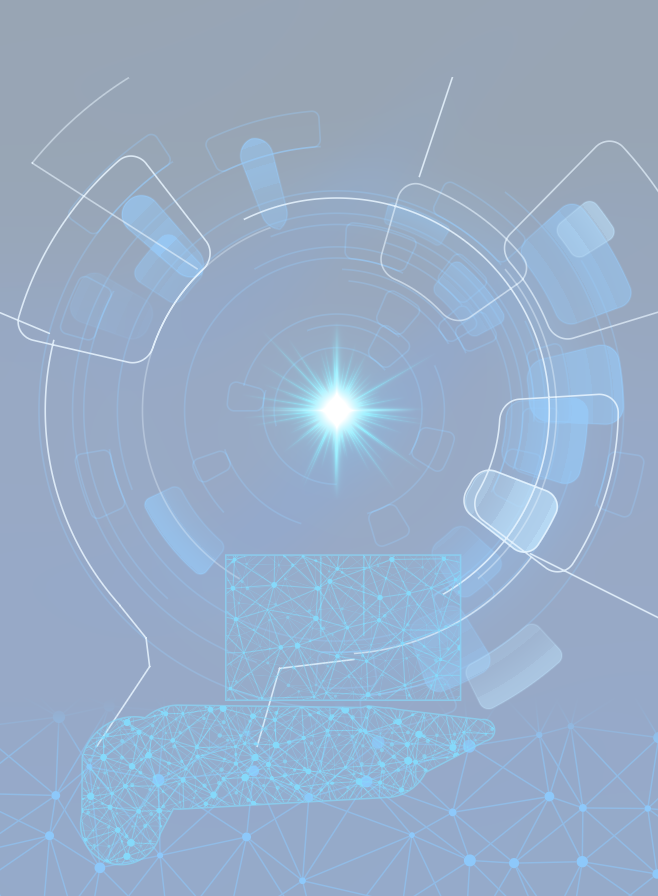
A Shadertoy shader for this background:

```glsl
// A pale blue technology backdrop: a star burst inside broken rings and glass panes,
// above a wire-mesh box on a mesh hand and a floor of linked nodes.
// Panes are rounded boxes in polar space; meshes join jittered grid points.

const vec3 SKY_TOP = vec3(.597, .648, .705);
const vec3 SKY_MID = vec3(.598, .663, .77);
const vec3 SKY_LOW = vec3(.585, .665, .79);
const vec3 HAZE = vec3(.53, .66, .87);
const vec3 GLASS = vec3(.59, .79, .97);
const vec3 PALE_GLASS = vec3(.74, .88, .98);
const vec3 LINE = vec3(.91, .96, 1);
const vec3 MESH = vec3(.52, .86, .99);
const vec3 FLOOR = vec3(.55, .79, .99);
const vec3 FLARE = vec3(.55, .93, 1);
const vec2 STAR = vec2(.376, .542); // in canvas heights
const float LINE_W = .0009, SKY_LIMIT = .914, RAYS = 60., RINGS = 22.;

vec2 p, polar; // position, and (radius, angle) about the star

vec2 hash2(vec2 k) {
  vec3 q = fract(k.xyx * vec3(.1031, .1030, .0973));
  q += dot(q, q.yzx + 33.33);
  return fract((q.xx + q.yz) * q.zy);
}
float cover(float d) { return clamp(.5 - d * iResolution.y, 0., 1.); }
float stroke(float d) { return cover(abs(d) - LINE_W); }

// Capsule with radius from ra to rb; zero radii give a segment
float capsule(vec2 a, vec2 b, float ra, float rb) {
  vec2 v = b - a;
  float t = clamp(dot(p - a, v) / dot(v, v), 0., 1.);
  return length(p - a - v * t) - mix(ra, rb, t);
}
float wire(float ax, float ay, float bx, float by) {
  return stroke(capsule(vec2(ax, ay), vec2(bx, by), 0., 0.));
}

// Polar shapes; limits a0 and a1 are in degrees
float outside(float a0, float a1) {
  float d = mod(polar.y - radians(a0 + a1) * .5 + 3.14159, 6.28318) - 3.14159;
  return polar.x * (abs(d) - radians(a1 - a0) * .5);
}
float sector(float r0, float r1, float a0, float a1) {
  float corner = min(.022, .2 * (r1 - r0));
  vec2 q = vec2(abs(polar.x - .5 * (r0 + r1)) - .5 * (r1 - r0), outside(a0, a1)) + corner;
  return length(max(q, 0.)) + min(max(q.x, q.y), 0.) - corner;
}
float frame(float r0, float r1, float a0, float a1) { return stroke(sector(r0, r1, a0, a1)); }
float arc(float r, float a0, float a1) {
  return cover(max(abs(polar.x - r) - LINE_W, outside(a0, a1)));
}
float pane(float r0, float r1, float a0, float a1) {
  float d = sector(r0, r1, a0, a1), band = step(.5, fract(polar.x * 21.));
  return cover(d) * (mix(.4, .95, smoothstep(r0, r1, polar.x)) + .25 * band) + .5 * stroke(d);
}

// Linked jittered points: line and node cover combined
float plexus(float cell, float lineW, float nodeR) {
  vec2 pts[9], id = floor(p / cell);
  float node = 1., link = 1.;
  for (int i = 0; i < 9; i++) {
    vec2 k = id + vec2(i % 3 - 1, i / 3 - 1);
    pts[i] = (k + .1 + .8 * hash2(k + 17.)) * cell;
    node = min(node, length(p - pts[i]) - nodeR * (.5 + hash2(k + 71.).x));
  }
  for (int i = 0; i < 9; i++) {
    if (i != 4) link = min(link, capsule(pts[4], pts[i], 0., 0.));
    if (i % 6 == 1) // corner-cutting links
      for (int j = 3; j < 6; j += 2) link = min(link, capsule(pts[i], pts[j], 0., 0.));
  }
  return max(.55 * cover(link - lineW), .95 * cover(node));
}

void mainImage(out vec4 fragColor, in vec2 fragCoord) {
  p = fragCoord / iResolution.y;
  vec2 s = p - STAR;
  polar = vec2(length(s), atan(s.y, s.x));
  float sky = cover(p.y - SKY_LIMIT);

  // Sky, slanted haze and ring halo
  vec3 col = mix(SKY_LOW, SKY_MID, smoothstep(0., .5, p.y));
  col = mix(col, SKY_TOP, smoothstep(.5, .9, p.y));
  float streak = .5 + .5 * sin(22. * (p.y - .45 * p.x) + 2. * sin(7. * p.x));
  col = mix(col, HAZE, .3 * streak * streak * exp(-9. * dot(s, s)));
  float halo = exp(-pow((polar.x - .24) / .045, 2.)) * (.55 + .45 * cos(polar.y + .2));
  col = mix(col, GLASS, .22 * halo);

  // Faint broken rings and frames
  float faint = 0.;
  for (float i = 0.; i < RINGS; i++) {
    vec2 h = hash2(vec2(i, 5));
    float r = .07 + .0125 * i, a = 360. * h.x;
    faint += .35 * arc(r, a, a + 50. + 110. * h.y) + .35 * frame(r, r + .04, a, a + 9. + 14. * h.y);
  }
  col = mix(col, GLASS, min(faint, .7) * sky);

  // Glass panes
  float glass = pane(.21, .318, 104., 111.) + pane(.213, .33, 131., 139.)
    + .7 * pane(.212, .275, 133., 147.) + .3 * pane(.23, .32, 150., 161.)
    + pane(.267, .355, 20., 42.) + pane(.215, .32, -3., 14.)
    + pane(.189, .28, -18., 3.) + .8 * pane(.17, .215, 28., 52.)
    + .8 * pane(.25, .335, -72., -58.) + pane(.195, .24, 205., 231.)
    + .7 * pane(.185, .255, -57., -42.) + .6 * pane(.215, .24, 58., 76.);
  col = mix(col, GLASS, min(.55 * glass, .9));
  float pale = pane(.172, .27, -38., -21.) + .7 * pane(.315, .37, 32., 40.)
    + .6 * pane(.32, .375, -64., -47.);
  col = mix(col, PALE_GLASS, min(.7 * pale, .85));

  // Bright outlines, arcs and leader lines
  float lines = frame(.217, .37, 127.7, 167.) + .8 * frame(.254, .434, 17., 45.5)
    + frame(.182, .314, -37., 3.5) + frame(.17, .27, -38., -21.)
    + .7 * frame(.16, .269, 35., 74.) + .6 * arc(.438, 122., 141.)
    + arc(.237, -60., 116.) + .4 * arc(.217, 110., 240.) + .5 * arc(.245, -50., 40.)
    + .8 * arc(.272, -86., -37.) + arc(.3255, 166., 222.)
    + wire(.134, .324, .163, .288) + wire(.163, .288, .167, .256)
    + wire(.167, .256, .108, .167) + wire(.505, .914, .468, .803)
    + wire(.592, .382, .74, .308) + wire(0., .651, .055, .628)
    + wire(.395, .264, .312, .254) + wire(.312, .254, .287, .167) + .7 * wire(.036, .818, .22, .7);
  col = mix(col, LINE, min(.85 * lines, .9) * sky);

  // Floor, then mesh box and hand
  col = mix(col, FLOOR, smoothstep(.225, .15, p.y) * plexus(.078, .0008, .005));
  vec2 b = abs(p - vec2(.383, .2995)) - vec2(.131, .081);
  float box = max(b.x, b.y);
  float hand = min(capsule(vec2(.2, .155), vec2(.43, .16), .058, .05),
    min(capsule(vec2(.42, .163), vec2(.54, .185), .05, .012),
      capsule(vec2(.15, .14), vec2(.135, .08), .06, .045)));
  float tape = stroke(abs(p.x - .382) - .024) * cover(.29 - p.y);
  float mesh = cover(box) * (.04 + plexus(.036, .0006, .0024) + .6 * plexus(.021, .0002, .0014) + .5 * tape);
  mesh = max(mesh, cover(hand) * (.06 + plexus(.027, .0006, .003) + .7 * plexus(.016, .0003, .0017)));
  mesh = max(mesh, .65 * max(stroke(box), stroke(hand)));
  col = mix(col, MESH, min(mesh, .95));

  // Star burst: tapering rays, cross spikes, glow and core
  float rays = 0.;
  for (float i = 0.; i < RAYS; i++) {
    vec2 h = hash2(vec2(i, 41));
    float a = 6.28318 * (i + h.x) / RAYS;
    vec2 dir = vec2(cos(a), sin(a));
    float t = dot(s, dir), taper = clamp(1. - t / (.05 + .08 * h.y * h.y), 0., 1.);
    rays += step(0., t) * taper * exp(-abs(s.x * dir.y - s.y * dir.x) / (.0008 + .001 * taper));
  }
  vec2 spike = clamp(1. - abs(s) / vec2(.088, .1), 0., 1.);
  float spikes = spike.y * exp(-abs(s.x) / .0026) * 1.6 + spike.x * exp(-abs(s.y) / .0018);
  float glow = .6 * exp(-polar.x / .03), core = 1.3 * exp(-dot(s, s) / .0005);
  col = mix(col, FLARE, min(rays + spikes + glow, 1.));
  col = mix(col, vec3(1), min(core + .4 * spikes * spike.y, 1.));
  fragColor = vec4(col, 1);
}
```
